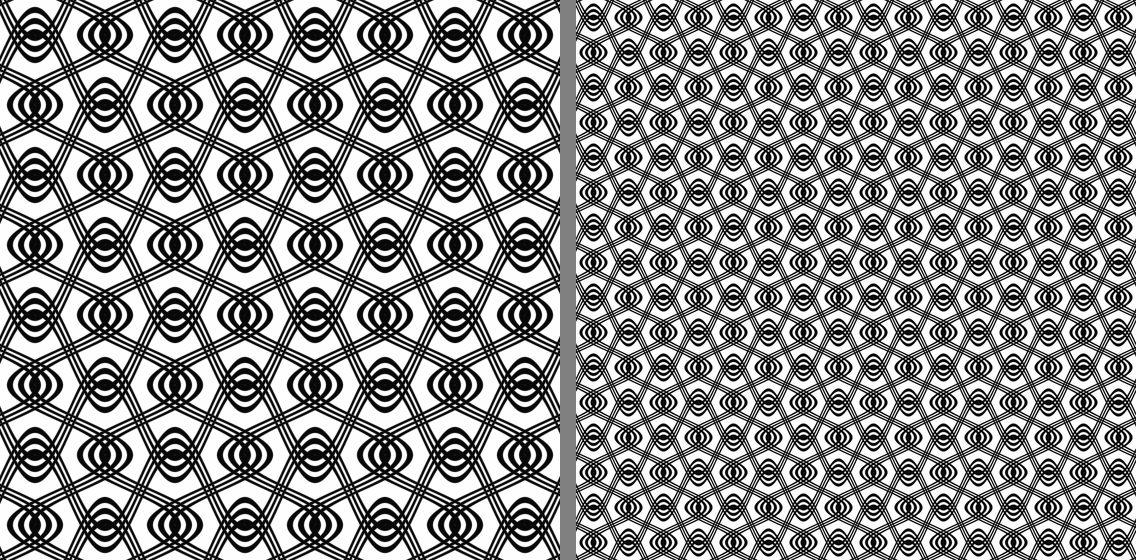
Left: one tile. Right: repeated 2 by 2.
This pattern is drawn by a Shadertoy shader. Its source:

```glsl
// Black triple-line waves, horizontal and vertical, interlacing into ringed ovals on white.

const float TAU = 6.2831853;
const float REPEATS = 4.0;

// Signed distance to three parallel sine bands that repeat once per unit.
// "along" runs with the wave, "across" is its height above the wave's axis.
float tripleWave(float along, float across, float amplitude) {
    float height = across - amplitude * sin(TAU * along);
    float slope = TAU * amplitude * cos(TAU * along);
    height = fract(height + 0.5) - 0.5;

    // Fold onto the nearest of the three bands
    const float pitch = 0.079;
    height -= pitch * clamp(round(height / pitch), -1.0, 1.0);

    // Slope correction turns the height into true distance
    return (abs(height) - 0.0215) / sqrt(1.0 + slope * slope);
}

// Two opposed waves, half a repeat apart, whose crests overlap as ovals
float wavePair(float along, float across, float amplitude) {
    return min(tripleWave(along, across, amplitude),
               tripleWave(along, across - 0.5, -amplitude));
}

void mainImage(out vec4 fragColor, in vec2 fragCoord) {
    vec2 p = REPEATS * fragCoord / iResolution.xy;
    p.y = -p.y;
    float pixel = REPEATS / min(iResolution.x, iResolution.y);

    // Steep waves form the wide-eyed ovals, their transpose the upright ones
    float d = min(wavePair(p.x, p.y, 0.35), wavePair(p.y, p.x, -0.35));

    float ink = smoothstep(0.8, -0.8, d / pixel);
    fragColor = vec4(mix(vec3(0.995), vec3(0.03), ink), 1.0);
}
```
